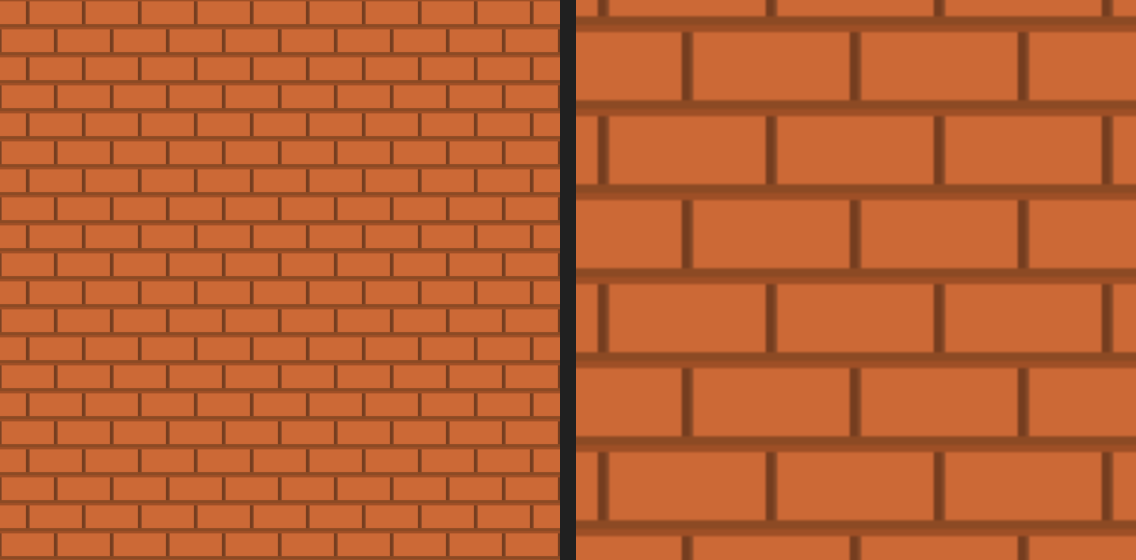
Left: the whole. Right: its middle third, enlarged.
Reproduce this texture procedurally as a WebGL 2 fragment shader.

```glsl
#version 300 es
precision highp float;
// Brick wall in running bond: ten bricks across, twenty courses up, soft brown joints.

uniform vec2 u_resolution;
out vec4 fragColor;

const float COURSES = 20.0;

// Signed distance to the nearest whole number
float toNearest(float v) {
    return fract(v + 0.5) - 0.5;
}

// Soft-edged strip between lo and hi
float strip(float d, float lo, float hi, float soft) {
    return smoothstep(lo - soft, lo + soft, d) * (1.0 - smoothstep(hi - soft, hi + soft, d));
}

void main() {
    // One unit is the height of a course; a brick is two units long
    vec2 wall = gl_FragCoord.xy / u_resolution * COURSES;
    vec2 soft = max(vec2(0.026), 0.75 * COURSES / u_resolution);

    // Every other course slides by half a brick
    float shift = 0.5 * mod(floor(wall.y), 2.0);
    float across = 2.0 * toNearest(wall.x * 0.5 + shift);
    float up = toNearest(wall.y);

    vec3 color = vec3(0.80, 0.41, 0.21);

    // Upright joints: dark on the left, slightly lighter on the right
    vec3 upright = mix(vec3(0.53, 0.29, 0.16), vec3(0.46, 0.24, 0.12),
                       1.0 - smoothstep(0.02 - soft.x, 0.02 + soft.x, across));
    color = mix(color, upright, strip(across, -0.075, 0.062, soft.x));

    // Bed joints: shaded along the top, lighter below
    vec3 bed = mix(vec3(0.62, 0.31, 0.15), vec3(0.55, 0.29, 0.14),
                   smoothstep(0.035 - soft.y, 0.035 + soft.y, up));
    color = mix(color, bed, strip(up, -0.05, 0.14, soft.y));

    fragColor = vec4(color, 1.0);
}
```
